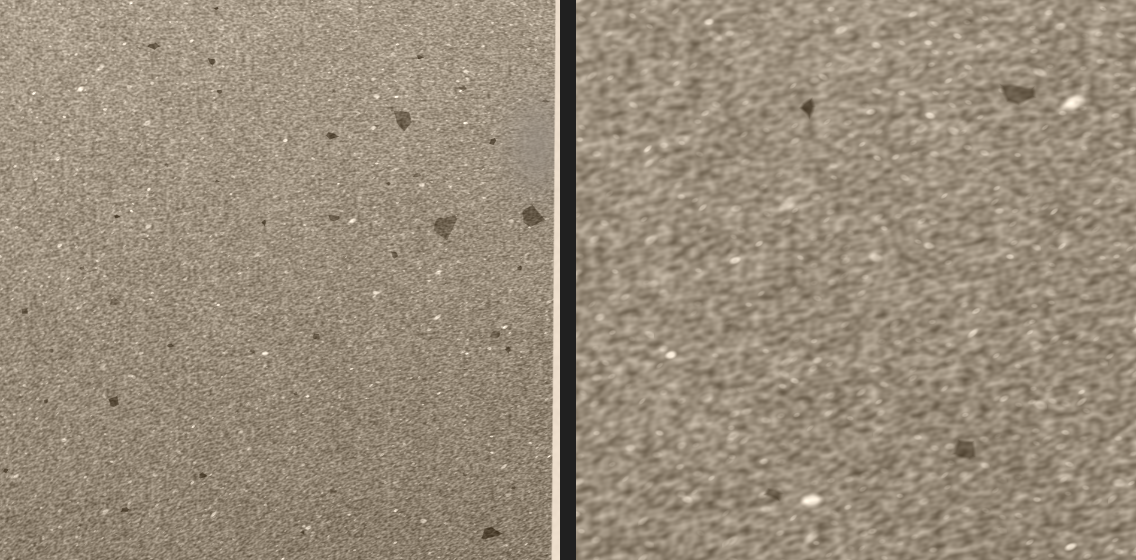
Left: the whole. Right: its middle third, enlarged.
This texture is drawn by a WebGL 1 fragment shader. Its source:

```glsl
precision highp float;
// Fine-grained sandstone slab with a pale border along its right side.
// Layered gradient noise gives the grain; jittered grids scatter bright
// sparkles and dark, angular chips over a slow top-to-bottom light falloff.

uniform vec2 u_resolution;

vec2 hash2(vec2 p) {
  vec3 q = fract(p.xyx * vec3(0.1031, 0.1030, 0.0973));
  q += dot(q, q.yzx + 33.33);
  return fract((q.xx + q.yz) * q.zy);
}

float cornerSlope(vec2 cell, vec2 offset) {
  float angle = 6.2832 * hash2(cell).x;
  return dot(vec2(cos(angle), sin(angle)), offset);
}

float gradientNoise(vec2 p) {
  vec2 i = floor(p), f = fract(p);
  vec2 u = f * f * f * (f * (f * 6.0 - 15.0) + 10.0);
  vec2 e = vec2(1.0, 0.0);
  return mix(mix(cornerSlope(i, f), cornerSlope(i + e.xy, f - e.xy), u.x),
             mix(cornerSlope(i + e.yx, f - e.yx), cornerSlope(i + e.xx, f - e.xx), u.x), u.y);
}

// Soft bright grains, at most one per cell, kept inside their cell
float sparkles(vec2 p, float cells, float chance, float minRadius, float maxRadius) {
  vec2 cell = floor(p * cells);
  vec2 place = hash2(cell + 17.0);
  vec2 pick = hash2(cell + 91.0);
  float radius = mix(minRadius, maxRadius, pick.y * pick.y);
  vec2 d = (fract(p * cells) - mix(vec2(0.25), vec2(0.75), place)) / cells;
  d.y += (place.x - 0.5) * d.x;
  float spot = 1.0 - smoothstep(0.35 * radius, radius, length(d * vec2(0.85, 1.1)));
  return spot * step(pick.x, chance) * mix(0.35, 1.0, hash2(cell + 43.0).x);
}

// Dark chips: irregular polygons cut by five jittered half planes
float chips(vec2 p, float cells, float chance, float minRadius, float maxRadius) {
  vec2 cell = floor(p * cells);
  vec2 place = hash2(cell + 7.0);
  vec2 pick = hash2(cell + 59.0);
  float radius = mix(minRadius, maxRadius, pow(pick.y, 5.0));
  vec2 d = (fract(p * cells) - mix(vec2(0.22), vec2(0.78), place)) / cells;
  d.y *= 1.25;
  d += 0.0015 * vec2(gradientNoise(p * 110.0), gradientNoise(p * 110.0 + 50.0));
  float edge = -1.0;
  for (int k = 0; k < 5; k++) {
    vec2 cut = hash2(cell + 13.0 * float(k) + 3.0);
    float angle = 1.2566 * (float(k) + 0.8 * cut.x);
    edge = max(edge, dot(d, vec2(cos(angle), sin(angle))) - radius * mix(0.55, 1.0, cut.y));
  }
  float strength = mix(0.5, 1.0, hash2(cell + 31.0).x);
  return (1.0 - smoothstep(-0.0015, 0.0015, edge)) * step(pick.x, chance) * strength;
}

void main() {
  vec2 uv = gl_FragCoord.xy / u_resolution;

  // Grain lies flat at the top and tilts upward to the right lower down
  vec2 bed = vec2(uv.x, uv.y - 0.35 * uv.x * (1.0 - uv.y));
  float grain = 0.17 * gradientNoise(bed * vec2(105.0, 165.0))
              + 0.17 * gradientNoise(bed * vec2(185.0, 240.0) + 37.0)
              + 0.07 * gradientNoise(bed * vec2(38.0, 52.0) + 11.0)
              + 0.03 * gradientNoise(uv * 9.0 + 5.0);

  // Rubbed, smoother patch near the border
  vec2 toPatch = (uv - vec2(0.96, 0.74)) * vec2(18.0, 11.0);
  float rubbed = exp(-dot(toPatch, toPatch));
  grain *= 1.0 - 0.7 * rubbed;

  // Light falls off toward the bottom right
  float tone = mix(0.545, 0.655, uv.y) + 0.02 * (0.5 - uv.x) + grain;

  float glints = 0.13 * sparkles(bed, 100.0, 0.30, 0.0022, 0.0036)
               + 0.20 * sparkles(bed + 0.37, 62.0, 0.22, 0.0026, 0.0050)
               + 0.36 * sparkles(bed + 0.71, 25.0, 0.15, 0.0035, 0.0075);
  tone += glints * (1.0 - rubbed);

  float dark = max(chips(uv, 6.0, 0.55, 0.007, 0.030),
                   chips(uv + 0.43, 13.0, 0.20, 0.004, 0.009));
  tone = mix(tone, 0.27 + 0.5 * grain, 0.9 * dark);

  // Warm stone tint: green and blue sit a fixed step below red
  vec3 stone = tone - vec3(0.0, 0.05, 0.12);
  stone += rubbed * vec3(-0.02, -0.01, 0.01);

  // Pale border with a slightly slanted, soft edge
  float borderEdge = mix(0.985, 0.992, uv.y);
  float border = smoothstep(-0.002, 0.002, uv.x - borderEdge);
  vec3 pale = vec3(0.93, 0.87, 0.80) + 0.03 * gradientNoise(uv * 90.0);

  gl_FragColor = vec4(clamp(mix(stone, pale, border), 0.0, 1.0), 1.0);
}
```
